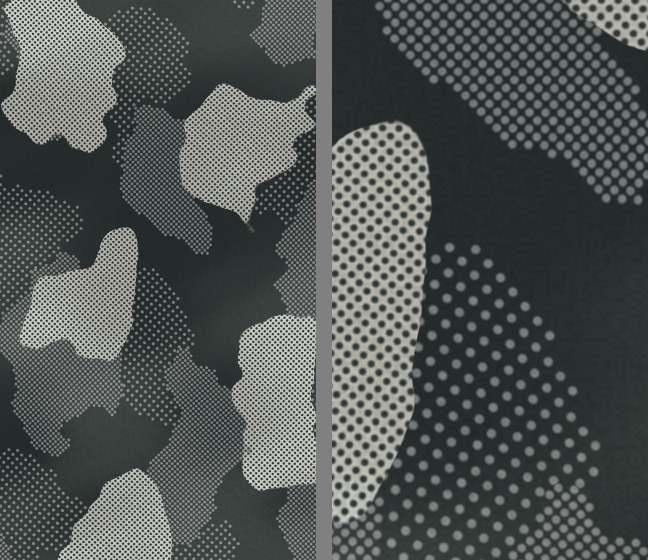
Left, the full canvas; right, a detail of the centre.
Give the GLSL for this texture, as a WebGL 1 fragment shader.

```glsl
precision highp float;
uniform vec2 u_resolution;

#define LIGHT_LEVEL 0.66
#define DENSE_LEVEL 0.62
#define SPARSE_LEVEL 0.42
#define HOLE_PITCH 0.0098
#define DENSE_PITCH 0.0096
#define SPARSE_PITCH 0.0156
#define HOLE_RADIUS 0.0021
#define DENSE_RADIUS 0.0025
#define SPARSE_RADIUS 0.0027
#define WARP 0.11
#define RIPPLE 0.028

float hash(vec2 p) {
  return fract(sin(dot(p, vec2(127.1, 311.7))) * 43758.545);
}

float noise(vec2 p) {
  vec2 i = floor(p), f = fract(p);
  f = f * f * f * (f * (f * 6.0 - 15.0) + 10.0);
  return mix(mix(hash(i), hash(i + vec2(1.0, 0.0)), f.x),
             mix(hash(i + vec2(0.0, 1.0)), hash(i + 1.0), f.x), f.y);
}

vec2 noise2(vec2 p) {
  return vec2(noise(p), noise(p + 37.3)) - 0.5;
}

// Crossing waves, bent into upright blotches with wavy outlines
float camo(vec2 p, vec2 frequency, float seed) {
  vec2 q = p + WARP * noise2(p * vec2(9.0, 7.0) + seed);
  q += RIPPLE * noise2(p * 29.0 + seed);
  vec2 u = q * frequency + seed;
  return sin(u.x + 0.3 * u.y) + sin(0.7 * u.x - u.y)
       + 0.8 * sin(0.35 * u.x + 1.2 * u.y + seed);
}

float lightField(vec2 p) { return camo(p, vec2(19.0, 12.0), 2.7) - LIGHT_LEVEL; }
float denseField(vec2 p) { return camo(p, vec2(26.0, 11.0), 8.1) - DENSE_LEVEL; }
float sparseField(vec2 p) { return camo(p, vec2(23.0, 12.0), 14.6) - SPARSE_LEVEL; }

// Centre of the nearest dot in a staggered lattice
vec2 dotCentre(vec2 p, float pitch) {
  vec2 q = p / pitch;
  vec2 a = floor(q) + 0.5, b = floor(q + 0.5);
  return pitch * (distance(q, a) < distance(q, b) ? a : b);
}

float disc(vec2 p, vec2 centre, float radius, float soft) {
  return 1.0 - smoothstep(radius - soft, radius + soft, distance(p, centre));
}

void main() {
  vec2 p = gl_FragCoord.xy / u_resolution.y;
  float soft = max(0.7 / u_resolution.y, 0.0012);

  // Slightly stretched cloth
  vec2 cloth = p + 0.012 * noise2(p * 4.0 + 5.0);
  cloth += 0.05 * vec2(-cloth.y, cloth.x);

  // Dark ground with broad folds and a fine weave
  float fold = noise(p * vec2(5.0, 4.0) + 11.0);
  float crease = noise(vec2(p.x * 5.0 + p.y * 4.0, p.y * 11.0 - p.x * 6.0));
  float shade = smoothstep(0.2, 0.75, 0.65 * fold + 0.35 * crease);
  float weave = noise(p * 420.0) - 0.5;
  vec3 color = mix(vec3(0.145, 0.165, 0.165), vec3(0.235, 0.262, 0.253), shade);

  // Whole grey dots, kept where their centre lies inside a patch
  vec2 denseDot = dotCentre(cloth, DENSE_PITCH);
  vec2 sparseDot = dotCentre(cloth, SPARSE_PITCH);
  float inDense = step(0.0, denseField(denseDot));
  float inSparse = step(0.0, sparseField(sparseDot))
                 * step(denseField(sparseDot), -0.06);
  float dots = max(inDense * disc(cloth, denseDot, DENSE_RADIUS, soft),
                   inSparse * disc(cloth, sparseDot, SPARSE_RADIUS, soft));
  vec3 grey = mix(vec3(0.46, 0.48, 0.48), vec3(0.55, 0.56, 0.55), shade);
  color = mix(color, grey, dots);

  // Pale patches pierced by dark holes
  float patchMask = smoothstep(-0.04, 0.04, lightField(cloth));
  float hole = disc(cloth, dotCentre(cloth, HOLE_PITCH), HOLE_RADIUS, soft);
  vec3 pale = mix(vec3(0.69, 0.69, 0.66), vec3(0.80, 0.81, 0.78), shade);
  vec3 pierced = mix(pale, vec3(0.19, 0.215, 0.21), hole);
  color = mix(color, pierced, patchMask);

  color *= 1.0 + 0.12 * weave;
  gl_FragColor = vec4(color, 1.0);
}
```
